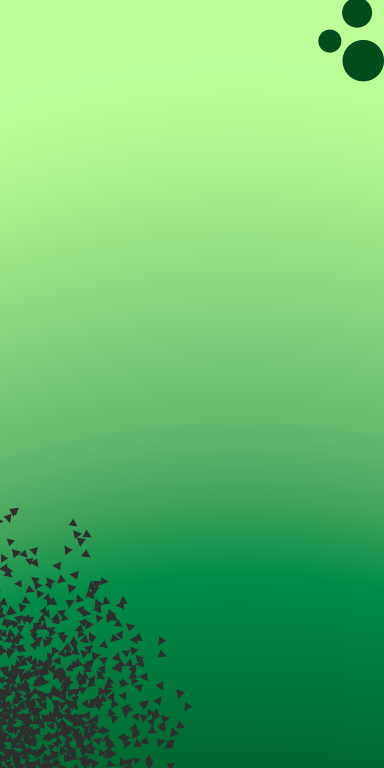
Reproduce this background procedurally as a WebGL 2 fragment shader.

```glsl
#version 300 es
precision highp float;

uniform vec2 u_resolution;
out vec4 fragColor;

vec3 hash3(vec3 p) {
    p = fract(p * vec3(0.1031, 0.1130, 0.0973));
    p += dot(p, p.yxz + 33.33);
    return fract((p.xxy + p.yxx) * p.zyx);
}

// Vertical ramp from lime to deep green
vec3 backdrop(float depth) {
    float stops[8] = float[](0.0, 0.2, 0.45, 0.8, 1.1, 1.3, 1.5, 2.0);
    vec3 greens[8] = vec3[](
        vec3(0.75, 1.0, 0.6), vec3(0.73, 1.0, 0.59),
        vec3(0.66, 0.95, 0.55), vec3(0.52, 0.83, 0.49),
        vec3(0.39, 0.73, 0.43), vec3(0.26, 0.64, 0.36),
        vec3(0.0, 0.545, 0.285), vec3(0.0, 0.4, 0.185));
    vec3 color = greens[0];
    for (int i = 1; i < 8; i++) {
        color = mix(color, greens[i], clamp((depth - stops[i - 1]) / (stops[i] - stops[i - 1]), 0.0, 1.0));
    }
    return color;
}

float edgeDistance(vec2 p, vec2 a, vec2 b) {
    vec2 e = normalize(b - a);
    return dot(p - a, vec2(e.y, -e.x));
}

// Triangle with uneven corners around its centre
float shard(vec2 p, float angle, vec3 radii) {
    vec2 a = radii.x * vec2(cos(angle), sin(angle));
    vec2 b = radii.y * vec2(cos(angle + 2.094), sin(angle + 2.094));
    vec2 c = radii.z * vec2(cos(angle + 4.189), sin(angle + 4.189));
    return max(edgeDistance(p, a, b), max(edgeDistance(p, b, c), edgeDistance(p, c, a)));
}

// Rotated grids of shards, thinning out away from the lower left corner
float shardField(vec2 p) {
    float nearest = 1.0;
    float cellSize = 0.034;
    for (int layer = 0; layer < 7; layer++) {
        float turn = 0.37 + float(layer) * 0.83;
        mat2 spin = mat2(cos(turn), sin(turn), -sin(turn), cos(turn));
        vec2 q = spin * p / cellSize + float(layer) * 0.37;
        vec2 cell = floor(q);
        vec3 rnd = hash3(vec3(cell + 80.0, float(layer) * 17.0 + 3.0));
        vec3 shape = hash3(vec3(cell + 190.0, float(layer) * 11.0 + 7.0));
        vec2 center = transpose(spin) * (cell + 0.5 - float(layer) * 0.37) * cellSize;
        float reach = length(center / vec2(0.54, 0.73));
        if (rnd.x < pow(max(1.0 - reach, 0.0), 1.4)) {
            vec2 local = q - cell - 0.5 - (rnd.yz - 0.5) * 0.16;
            nearest = min(nearest, cellSize * shard(local, shape.x * 6.283, 0.33 + 0.13 * shape));
        }
    }
    return nearest;
}

void main() {
    vec2 p = gl_FragCoord.xy / u_resolution.x;
    float height = u_resolution.y / u_resolution.x;
    float px = 1.0 / u_resolution.x;

    // Gently arched gradient
    float depth = (height - p.y) * 2.0 / height;
    vec3 color = backdrop(depth - 0.25 * (p.x - 0.62) * (p.x - 0.62));

    // Three discs in the upper right
    vec2 top = vec2(p.x, height - p.y);
    float discs = length(top - vec2(0.93, 0.033)) - 0.039;
    discs = min(discs, length(top - vec2(0.859, 0.107)) - 0.030);
    discs = min(discs, length(top - vec2(0.946, 0.158)) - 0.054);
    color = mix(vec3(0.0, 0.3, 0.11), color, smoothstep(-0.6 * px, 0.6 * px, discs));

    // Charcoal shards
    color = mix(vec3(0.18), color, smoothstep(-0.6 * px, 0.6 * px, shardField(p)));

    fragColor = vec4(color, 1.0);
}
```
